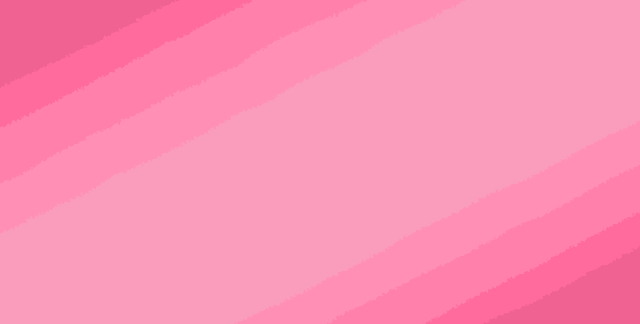
Give the GLSL for this background, as a Shadertoy shader.

```glsl
// Soft pink diagonal bands that darken toward the upper left and lower right.
// A corner distance is warped by gradient noise, then cut into five flat
// tones whose borders are slightly grainy.

#define BAND_EDGES   vec4(0.277, 0.395, 0.566, 0.727)
#define LOWER_SCALE  0.865   // size of the lower right bands against the upper left
#define WOBBLE       0.014   // slow waviness of the borders
#define GRAIN        0.014   // fine speckle along the borders
#define GRAIN_FREQ   110.0   // speckles per canvas height
#define SOFTNESS     0.003   // half width of a border

const vec3 ROSE   = vec3(0.941, 0.384, 0.573);
const vec3 HOT    = vec3(1.000, 0.420, 0.616);
const vec3 CORAL  = vec3(1.000, 0.502, 0.667);
const vec3 CANDY  = vec3(1.000, 0.561, 0.706);
const vec3 BLUSH  = vec3(0.980, 0.612, 0.733);

// Pseudo random gradient for a lattice point
vec2 gradientAt(vec2 cell) {
    vec3 p = fract(cell.xyx * vec3(0.1031, 0.1030, 0.0973));
    p += dot(p, p.yzx + 33.33);
    float angle = 6.28318 * fract((p.x + p.y) * p.z);
    return vec2(cos(angle), sin(angle));
}

float gradientNoise(vec2 p) {
    vec2 cell = floor(p), f = fract(p);
    vec2 w = f * f * f * (f * (f * 6.0 - 15.0) + 10.0);
    vec2 e = vec2(0.0, 1.0);
    float a = dot(gradientAt(cell), f);
    float b = dot(gradientAt(cell + e.yx), f - e.yx);
    float c = dot(gradientAt(cell + e.xy), f - e.xy);
    float d = dot(gradientAt(cell + e.yy), f - e.yy);
    return mix(mix(a, b, w.x), mix(c, d, w.x), w.y);
}

void mainImage(out vec4 fragColor, in vec2 fragCoord) {
    vec2 uv = fragCoord / iResolution.xy;
    vec2 p = fragCoord / iResolution.y;

    // Distance from the nearer dark corner
    float diagonal = uv.x + 1.0 - uv.y;
    float reach = min(diagonal, (2.0 - diagonal) / LOWER_SCALE);

    // Wavy outline and fine grain
    reach += WOBBLE * (gradientNoise(p * 5.0) + 0.5 * gradientNoise(p * 13.0 + 7.0));
    reach += GRAIN * gradientNoise(p * GRAIN_FREQ);

    // Flat tones, from the corners to the middle
    float soft = max(SOFTNESS, 1.0 / iResolution.y);
    vec4 band = smoothstep(BAND_EDGES - soft, BAND_EDGES + soft, vec4(reach));
    vec3 color = mix(ROSE, HOT, band.x);
    color = mix(color, CORAL, band.y);
    color = mix(color, CANDY, band.z);
    color = mix(color, BLUSH, band.w);

    fragColor = vec4(color, 1.0);
}
```
